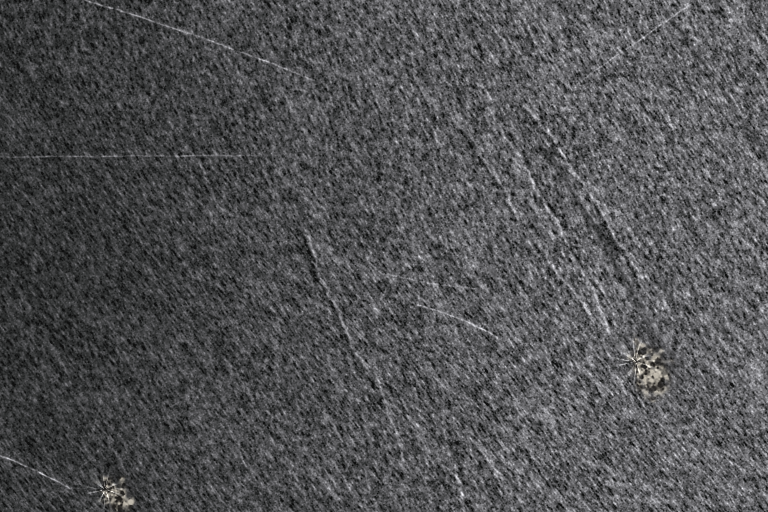
This texture is drawn by a Shadertoy shader. Its source:

```glsl
const float PI = 3.14159265;
const vec2 GRAIN_DIR = vec2(0.5, -0.866);

float hash(vec2 p) {
    vec3 q = fract(vec3(p.xyx) * 0.1031);
    q += dot(q, q.yzx + 33.33);
    return fract((q.x + q.y) * q.z);
}

vec2 hash2(vec2 p) {
    return vec2(hash(p), hash(p + 57.3));
}

// Cellular noise: soft grains of random tone, roughly unit deviation
float grains(vec2 p) {
    vec2 cell = floor(p), f = fract(p);
    float sum = 0.0;
    for (int y = -1; y <= 1; y++)
    for (int x = -1; x <= 1; x++) {
        vec2 o = vec2(x, y);
        vec2 d = o + hash2(cell + o) - f;
        float tone = 2.0 * hash(cell + o + 113.7) - 1.0;
        sum += tone * exp(-4.0 * dot(d, d));
    }
    return sum / 0.36;
}

// Position relative to a bent, wavering line: x runs along it, y across
vec2 lineSpace(vec2 p, vec2 a, vec2 b, float bend, float waver) {
    vec2 ab = b - a;
    float len = length(ab);
    vec2 dir = ab / len, rel = p - a;
    float along = dot(rel, dir);
    float t = along / len;
    float wave = sin(along * 43.0 + a.x * 9.0) + 0.5 * sin(along * 117.0 + a.y * 17.0)
               + 0.3 * sin(along * 290.0);
    float across = dot(rel, vec2(-dir.y, dir.x));
    return vec2(t, across - bend * sin(PI * clamp(t, 0.0, 1.0)) - waver * wave);
}

float stroke(vec2 uv, float width) {
    float ends = smoothstep(0.0, 0.12, uv.x) * (1.0 - smoothstep(0.8, 1.0, uv.x));
    return ends * exp(-uv.y * uv.y / (width * width));
}

float scratch(vec2 p, vec2 a, vec2 b, float bend) {
    return stroke(lineSpace(p, a, b, bend, 0.0006), 0.0019);
}

// Lit ragged edge with a shaded groove beside it
float crack(vec2 p, vec2 a, vec2 b, float bend, float side) {
    vec2 uv = lineSpace(p, a, b, bend, 0.0028);
    float lit = stroke(uv, 0.0031);
    float shade = stroke(uv - vec2(0.0, side * 0.0075), 0.006);
    return lit - 0.5 * shade;
}

// Chipped hollow: x is its coverage, y its shaded rim, z pale splinters around it
vec3 chip(vec2 p, vec2 centre, float radius) {
    vec2 d = p - centre;
    vec2 s = d + vec2(0.7, -0.5) * radius;
    float angle = atan(s.y, s.x);
    float rays = smoothstep(0.3, 1.0, sin(angle * 11.0 + 2.0 * sin(angle * 4.0) + 30.0 * length(s)));
    float splinters = rays * exp(-dot(s, s) / (1.3 * radius * radius));
    d = vec2(dot(d, vec2(0.866, 0.5)), dot(d, GRAIN_DIR) * 0.6);
    float r = length(d) / radius + 0.15 * grains(p * 75.0);
    vec2 rim = d - vec2(0.6, -0.2) * radius;
    return vec3(1.0 - smoothstep(0.5, 1.1, r), exp(-dot(rim, rim) / (radius * radius)), splinters);
}

void mainImage(out vec4 fragColor, in vec2 fragCoord) {
    vec2 p = fragCoord / iResolution.y;

    // Grain space, gently swerving and steeper towards the bottom
    vec2 bent = p + vec2(0.012 * sin(p.y * 9.0 + p.x * 4.0) - 0.1 * (1.0 - p.y) * (1.0 - p.y), 0.0);
    vec2 q = vec2(dot(bent, vec2(0.866, 0.5)), dot(bent, GRAIN_DIR)) + 3.0;

    // Broad light from the right
    vec2 gloom = p - vec2(0.08, 0.48);
    float light = mix(0.228, 0.388, smoothstep(-0.1, 1.3, p.x));
    light -= 0.035 * exp(-6.0 * dot(gloom, gloom));

    // Stone relief from fine short dashes up to faint streaks
    float relief = 0.23 * grains(q * vec2(245.0, 105.0))
                 + 0.17 * grains(p * 320.0 + 9.0)
                 + 0.055 * grains(q * vec2(110.0, 36.0) + 40.0)
                 + 0.03 * grains(q * vec2(34.0, 7.0) + 70.0);

    // Sparse pale flecks drawn out along the grain
    float flecks = smoothstep(0.9, 2.2, grains(q * vec2(105.0, 17.0) + 90.0));

    // Scattered faint cracks and scratches
    float edges = 0.0, marks = 0.0;
    for (int i = 0; i < 26; i++) {
        vec2 id = vec2(i, 5.0);
        vec2 a = hash2(id) * vec2(1.6, 1.15) - vec2(0.1, 0.0);
        float len = 0.08 + 0.22 * hash(id + 21.0);
        float turn = 6.28 * hash(id + 31.0);
        edges += 0.42 * crack(p, a, a + GRAIN_DIR * len, 0.008, 1.0);
        vec2 c = hash2(id + 41.0) * vec2(1.5, 1.0);
        marks += 0.3 * scratch(p, c, c + 0.5 * len * vec2(cos(turn), sin(turn)), 0.006);
    }

    // Long cracks
    edges += crack(p, vec2(0.585, 0.58), vec2(0.75, 0.22), -0.012, -1.0);
    edges += 0.8 * crack(p, vec2(0.72, 0.29), vec2(0.79, 0.06), 0.012, -1.0);
    edges += 0.8 * crack(p, vec2(0.86, 0.23), vec2(0.93, -0.04), -0.01, 1.0);
    edges += 1.1 * crack(p, vec2(0.95, 0.8), vec2(1.22, 0.3), 0.008, 1.0);
    edges += 1.1 * crack(p, vec2(1.01, 0.82), vec2(1.29, 0.39), 0.01, -1.0);
    edges += 0.8 * crack(p, vec2(0.9, 0.77), vec2(1.2, 0.32), -0.01, -1.0);
    edges += 0.7 * crack(p, vec2(0.98, 1.04), vec2(1.08, 0.82), 0.006, -1.0);
    float grooves = 0.8 * stroke(lineSpace(p, vec2(1.04, 0.74), vec2(1.31, 0.27), 0.015, 0.002), 0.009)
                  + 0.8 * stroke(lineSpace(p, vec2(1.28, 1.0), vec2(1.55, 0.6), 0.01, 0.002), 0.005);

    // Long scratches
    marks += 0.7 * scratch(p, vec2(-0.08, 0.693), vec2(0.56, 0.697), 0.0);
    marks += 0.9 * scratch(p, vec2(0.1, 1.02), vec2(0.66, 0.825), 0.008);
    marks += 0.8 * scratch(p, vec2(1.11, 0.825), vec2(1.39, 1.02), 0.0);
    marks += 1.2 * scratch(p, vec2(0.8, 0.408), vec2(0.99, 0.33), 0.009);
    marks += 1.3 * scratch(p, vec2(-0.03, 0.12), vec2(0.15, 0.038), 0.006);
    marks += 0.6 * scratch(p, vec2(0.74, 0.467), vec2(0.96, 0.433), -0.004);

    // Compose tones
    float broken = clamp(0.85 + 0.3 * grains(p * 120.0 + 5.0), 0.35, 1.35);
    float tone = light * (1.0 + relief) * (1.0 - 0.38 * min(grooves, 1.0));
    tone += (0.27 * edges + 0.3 * marks) * broken + 0.25 * light * flecks;
    tone = max(tone, 0.06);
    vec3 color = tone * mix(vec3(0.97, 1.0, 1.0), vec3(0.99, 0.99, 1.015), smoothstep(0.15, 0.35, tone));

    // Pale chipped hollows
    vec3 hollow = max(chip(p, vec2(1.268, 0.275), 0.038), chip(p, vec2(0.225, 0.03), 0.028));
    float crumbs = smoothstep(-1.8, 2.0, grains(p * 105.0 + 3.0) + 0.7 * grains(p * 220.0));
    vec3 rubble = mix(vec3(0.12, 0.11, 0.1), vec3(0.84, 0.81, 0.75), crumbs);
    color *= 1.0 - 0.4 * hollow.y;
    color = mix(color, rubble, 0.85 * hollow.x);
    color += 0.4 * hollow.z * broken;

    fragColor = vec4(clamp(color, 0.0, 1.0), 1.0);
}
```
